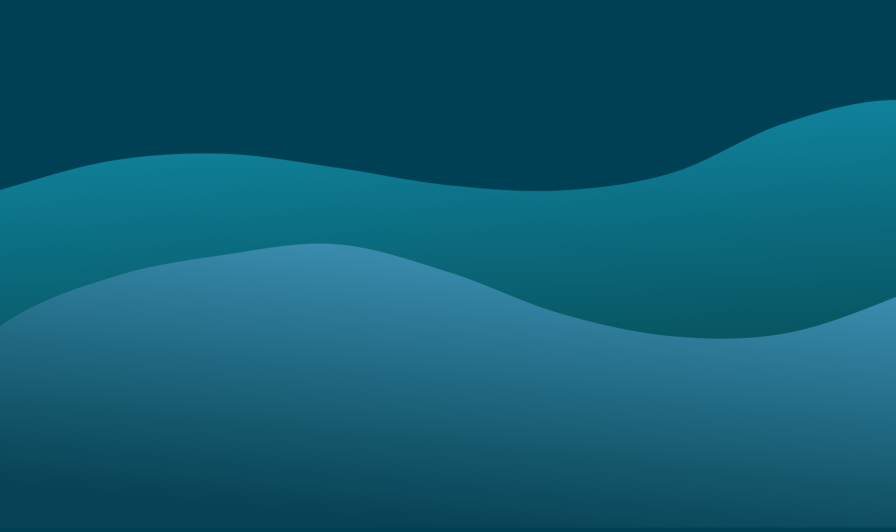
Reproduce this background procedurally as a Shadertoy shader.

```glsl
// Two layered rolling waves below a flat deep-teal sky.
// Each crest is a smooth cubic spline over evenly spaced heights, and each
// wave is filled with a slightly tilted vertical gradient.

const int KNOTS = 11;            // first and last knots lie outside the canvas
const float SPANS = 8.0;         // visible spline spans across the width
const float EDGE_SOFTNESS = 0.8; // edge half width, in rows of the canvas

// Crest heights, as fractions of the canvas height
const float BACK_CREST[KNOTS] = float[KNOTS](
    0.580, 0.643, 0.698, 0.711, 0.685, 0.652, 0.642, 0.675, 0.768, 0.812, 0.768);
const float FRONT_CREST[KNOTS] = float[KNOTS](
    0.186, 0.387, 0.479, 0.521, 0.541, 0.489, 0.411, 0.368, 0.373, 0.442, 0.540);

const vec3 SKY = vec3(0.0, 0.25, 0.33);
const vec3 BACK_LOW = vec3(0.03, 0.34, 0.39);
const vec3 BACK_HIGH = vec3(0.06, 0.51, 0.61);
const vec3 FRONT_LOW = vec3(0.03, 0.26, 0.335);
const vec3 FRONT_MID = vec3(0.08, 0.345, 0.425);
const vec3 FRONT_HIGH = vec3(0.225, 0.545, 0.68);

// Gradient stops and sideways tilt, as fractions of the canvas
const vec2 BACK_RANGE = vec2(0.31, 0.73);
const vec3 FRONT_STOPS = vec3(0.09, 0.25, 0.60);
const float BACK_TILT = -0.084;
const float FRONT_TILT = 0.168;
const float FLOOR_HEIGHT = 0.008;

float ramp(float low, float high, float value) {
    return clamp((value - low) / (high - low), 0.0, 1.0);
}

// Catmull-Rom spline: x is the height, y is the slope per canvas width
vec2 crest(float knots[KNOTS], float x) {
    float s = clamp(x, 0.0, 0.9999) * SPANS;
    int i = int(s);
    float t = fract(s);
    float a = knots[i], b = knots[i + 1], c = knots[i + 2], d = knots[i + 3];
    float c1 = 0.5 * (c - a);
    float c2 = a - 2.5 * b + 2.0 * c - 0.5 * d;
    float c3 = 0.5 * (d - a) + 1.5 * (b - c);
    float height = b + t * (c1 + t * (c2 + t * c3));
    float slope = c1 + t * (2.0 * c2 + 3.0 * c3 * t);
    return vec2(height, slope * SPANS);
}

// Smooth coverage below a crest, using the distance across the slope
float coverage(float knots[KNOTS], vec2 uv) {
    vec2 curve = crest(knots, uv.x);
    float slope = curve.y * iResolution.y / iResolution.x;
    float dist = (uv.y - curve.x) / sqrt(1.0 + slope * slope);
    float soft = EDGE_SOFTNESS / iResolution.y;
    return 1.0 - smoothstep(-soft, soft, dist);
}

void mainImage(out vec4 fragColor, in vec2 fragCoord) {
    vec2 uv = fragCoord / iResolution.xy;

    // Back wave: two-stop teal gradient
    float backLevel = uv.y + BACK_TILT * uv.x;
    vec3 back = mix(BACK_LOW, BACK_HIGH, ramp(BACK_RANGE.x, BACK_RANGE.y, backLevel));

    // Front wave: three-stop gradient from deep teal to steel blue
    float frontLevel = uv.y + FRONT_TILT * uv.x;
    vec3 front = mix(FRONT_LOW, FRONT_MID, ramp(FRONT_STOPS.x, FRONT_STOPS.y, frontLevel));
    front = mix(front, FRONT_HIGH, ramp(FRONT_STOPS.y, FRONT_STOPS.z, frontLevel));

    // Thin strip of sky colour along the floor
    front = mix(SKY, front, smoothstep(0.5 * FLOOR_HEIGHT, 1.5 * FLOOR_HEIGHT, uv.y));

    // Layers from back to front
    vec3 color = mix(SKY, back, coverage(BACK_CREST, uv));
    color = mix(color, front, coverage(FRONT_CREST, uv));
    fragColor = vec4(color, 1.0);
}
```
